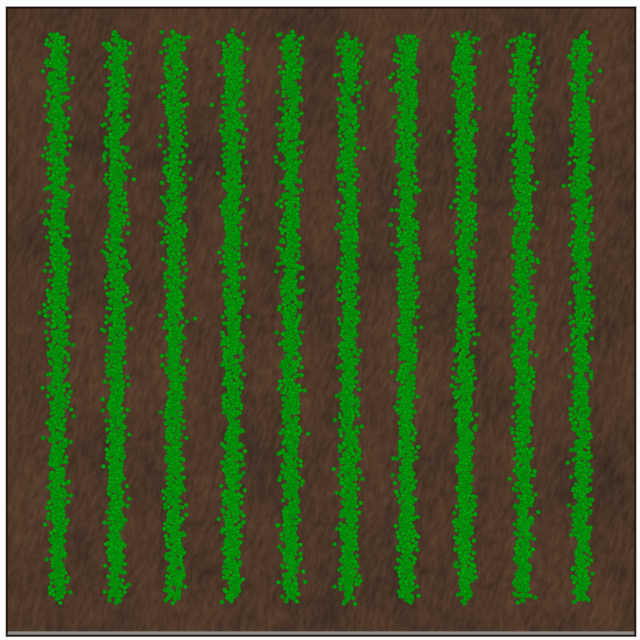
Give the GLSL for this pattern, as a WebGL 2 fragment shader.

```glsl
#version 300 es
precision highp float;
// Ten vertical crop rows of scattered green dots on fibrous brown soil, in a thin dark frame.
uniform vec2 u_resolution;
out vec4 fragColor;

// Three random values in 0..1 from integer coordinates
vec3 hash3(ivec3 cell) {
  uvec3 v = uvec3(cell) * 1664525u + 1013904223u;
  v.x += v.y * v.z; v.y += v.z * v.x; v.z += v.x * v.y;
  v ^= v >> 16u;
  v.x += v.y * v.z; v.y += v.z * v.x; v.z += v.x * v.y;
  return vec3(v >> 8u) / 16777216.0;
}

float cornerGradient(ivec2 corner, vec2 offset) {
  float angle = 6.2832 * hash3(ivec3(corner, 77)).x;
  return dot(vec2(cos(angle), sin(angle)), offset);
}

float gradientNoise(vec2 p) {
  ivec2 i = ivec2(floor(p));
  vec2 f = fract(p);
  vec2 s = f * f * f * (f * (f * 6.0 - 15.0) + 10.0);
  float low = mix(cornerGradient(i, f), cornerGradient(i + ivec2(1, 0), f - vec2(1, 0)), s.x);
  float high = mix(cornerGradient(i + ivec2(0, 1), f - vec2(0, 1)),
                   cornerGradient(i + ivec2(1, 1), f - vec2(1, 1)), s.x);
  return mix(low, high, s.y);
}

// Fine slanted fibres over broad, faint patches
vec3 soilColor(vec2 uv) {
  vec2 p = vec2(uv.x - 0.25 * uv.y, uv.y);
  p.x += 0.004 * gradientNoise(uv * 30.0);
  float fibres = gradientNoise(p * vec2(105, 42)) + 0.8 * gradientNoise(p * vec2(210, 90) + 31.0);
  float patches = gradientNoise(uv * vec2(9, 6) + 5.0) + 0.7 * gradientNoise(uv * vec2(28, 15) + 60.0);
  float light = 1.0 + 0.19 * fibres + 0.14 * patches;
  return vec3(0.302, 0.217, 0.163) * light + vec3(0.012, 0.0, -0.004) * patches;
}

// Paint one row of dots, normally distributed about its centre line
vec3 plantRow(vec3 color, vec2 uv) {
  int row = int(clamp(floor((uv.x - 0.0905) / 0.0909 + 0.5), 0.0, 9.0));
  float across = uv.x - 0.0905 - 0.0909 * float(row);
  int band = int(floor(uv.y / 0.005));
  for (int j = band - 1; j <= band + 1; j++) {
    for (int k = 0; k < 8; k++) {
      vec3 h = hash3(ivec3(row, j, k));
      vec3 look = hash3(ivec3(row + 40, j, k));
      float y = (float(j) + h.z) * 0.005;
      // Ragged ends, sparse beyond the dense part
      float ends = smoothstep(0.052, 0.076, y) * (1.0 - smoothstep(0.931, 0.957, y));
      if (look.x > ends) continue;
      // The rows spread a little towards the top
      float spread = mix(0.0066, 0.0083, y);
      float x = spread * sqrt(-2.0 * log(h.x + 1e-5)) * cos(6.2832 * h.y);
      float d = length(vec2(across - x, uv.y - y));
      vec3 green = mix(vec3(0.01, 0.54, 0.03), vec3(0.01, 0.64, 0.03), look.y);
      green = mix(green, vec3(0.03, 0.47, 0.05), smoothstep(0.0016, 0.0042, d));
      color = mix(color, green, 1.0 - smoothstep(0.0024, 0.0047, d));
    }
  }
  return color;
}

void main() {
  vec2 uv = gl_FragCoord.xy / u_resolution;
  float aa = max(1.0 / min(u_resolution.x, u_resolution.y), 0.001);
  vec3 color = plantRow(soilColor(uv), uv);

  // Pale strip along the bottom
  float strip = smoothstep(0.0135 + aa, 0.0135 - aa, uv.y);
  color = mix(color, vec3(0.56, 0.55, 0.55), strip);

  // Dark frame line and white margin
  vec2 edge = abs(uv - vec2(0.5016, 0.4974)) - vec2(0.4924, 0.4922);
  float outside = max(edge.x, edge.y);
  color = mix(color, vec3(0.08, 0.04, 0.02), smoothstep(-aa, aa, outside + 0.0028));
  color = mix(color, vec3(0.99), smoothstep(-aa, aa, outside));
  fragColor = vec4(color, 1.0);
}
```
